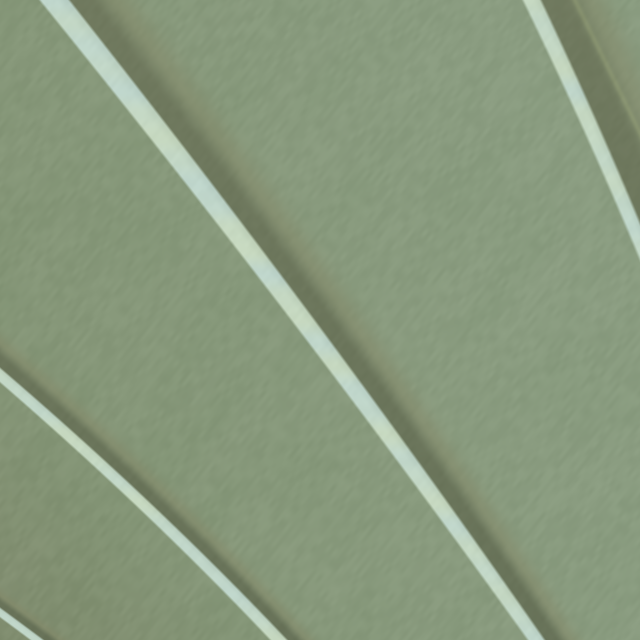
Give the GLSL for this texture, as a Shadertoy shader.

```glsl
// Pale curved ribs with soft shadows crossing a grainy sage-green leaf surface

float hash(vec2 p) {
    vec3 q = fract(p.xyx * vec3(0.1031, 0.1030, 0.0973));
    q += dot(q, q.yzx + 33.33);
    return fract((q.x + q.y) * q.z);
}

float noise(vec2 p) {
    vec2 cell = floor(p), f = fract(p);
    f = f * f * (3.0 - 2.0 * f);
    return mix(mix(hash(cell), hash(cell + vec2(1, 0)), f.x),
               mix(hash(cell + vec2(0, 1)), hash(cell + vec2(1, 1)), f.x), f.y);
}

// Each rib curve: x at its start, depth of its start, slope, bend
const vec4 curves[4] = vec4[4](
    vec4(0.085, 0.0, 0.80, -0.047),
    vec4(0.0, 0.586, 1.16, -0.26),
    vec4(0.0, 0.957, 1.36, -0.3),
    vec4(0.831, 0.0, 0.48, -0.085));

// Rib half width at top and bottom, shadow width at top and bottom
const vec4 widths[4] = vec4[4](
    vec4(0.023, 0.013, 0.092, 0.052),
    vec4(0.013, 0.013, 0.073, 0.043),
    vec4(0.010, 0.010, 0.036, 0.036),
    vec4(0.014, 0.008, 0.088, 0.088));

void mainImage(out vec4 fragColor, in vec2 fragCoord) {
    vec2 uv = fragCoord / iResolution.xy;
    float depth = 1.0 - uv.y;
    float soft = max(0.0035, 1.2 / iResolution.x);

    // Leaf base: olive at the lower left, cooler at the right
    vec3 color = mix(vec3(0.515, 0.582, 0.460), vec3(0.540, 0.612, 0.502),
                     smoothstep(-0.1, 1.2, uv.x + 0.3 * uv.y));
    color = mix(color, vec3(0.500, 0.545, 0.430),
                0.75 * smoothstep(0.5, 0.0, uv.x + uv.y));

    // Fibres run along the ribs
    vec2 fibre = mat2(0.78, 0.62, -0.62, 0.78) * uv;
    float grain = noise(fibre * vec2(170.0, 65.0)) - 0.5;
    float mottling = noise(fibre * vec2(22.0, 8.0) + 7.0) - 0.5;
    color += 0.030 * grain + 0.014 * mottling * vec3(1.0, 0.7, 1.0);

    for (int i = 0; i < 4; i++) {
        vec4 curve = curves[i];
        float s = depth - curve.y;
        float offset = uv.x - (curve.x + s * (curve.z + s * curve.w));
        float halfWidth = mix(widths[i].x, widths[i].y, depth);
        float shadowWidth = mix(widths[i].z, widths[i].w, depth);

        // Brown fringe beyond the shadow
        float fringe = (offset - shadowWidth) / (0.35 * shadowWidth);
        color = mix(color, vec3(0.515, 0.535, 0.410), 0.55 * exp(-fringe * fringe));

        // Shadow on the right flank
        float shadow = smoothstep(-soft, soft, offset)
                     * (1.0 - smoothstep(0.58 * shadowWidth, 1.08 * shadowWidth, offset));
        vec3 shade = mix(vec3(0.430, 0.465, 0.360), vec3(0.395, 0.435, 0.335), depth);
        color = mix(color, shade + 0.015 * grain, 0.92 * shadow);

        // Bright ridge with faint changes of tint
        float ridge = 1.0 - smoothstep(halfWidth - soft, halfWidth + soft, abs(offset));
        float tint = noise(vec2(depth * 28.0, float(i) * 5.0)) - 0.5;
        vec3 light = vec3(0.765, 0.845, 0.775) + tint * vec3(0.03, 0.01, -0.05);
        light -= 0.035 * smoothstep(0.0, halfWidth, offset);
        color = mix(color, light + 0.02 * grain, ridge);
    }

    // Thin lit fold in the upper right shadow
    float fold = (uv.x - 0.898 - 0.49 * depth) / 0.005;
    color += vec3(0.055, 0.055, 0.030) * exp(-fold * fold);

    fragColor = vec4(color, 1.0);
}
```
